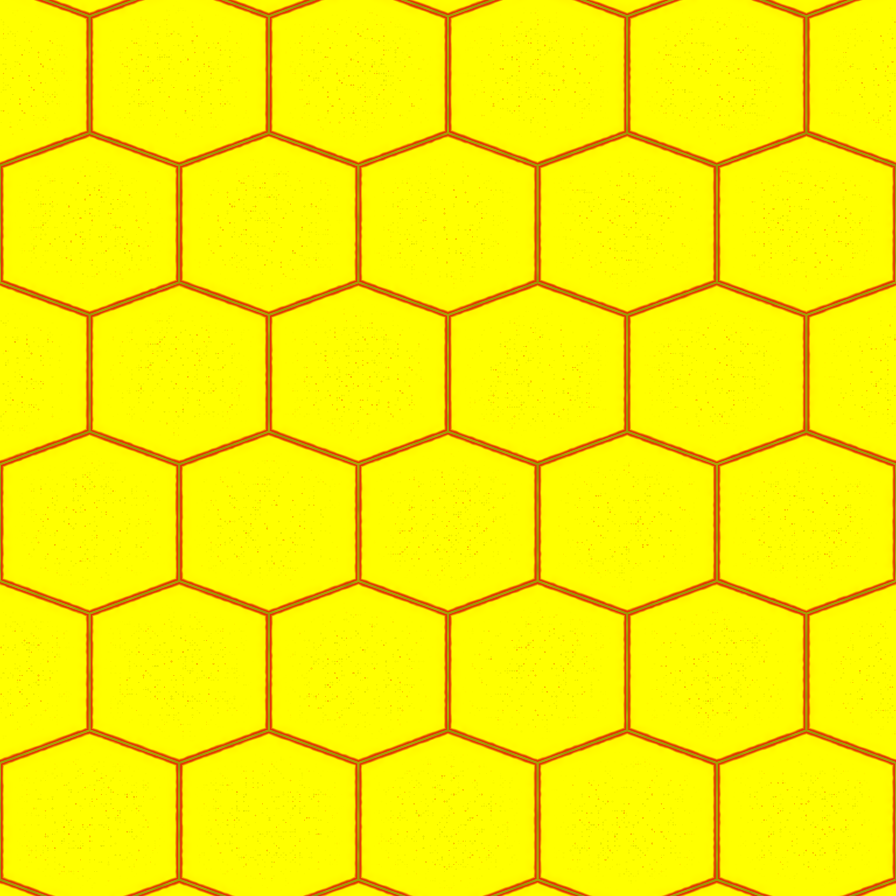
This pattern is drawn by a Shadertoy shader. Its source:

```glsl
// Yellow hexagon tiles, five across and six staggered rows down, parted by
// olive grooves with soft red rims. The wall distance is the largest interior
// distance among nearby cells; wrapped noise adds rim wear and fine specks.

#define COLS 5.0
#define ROWS 6.0
#define APEX 0.1016      // cell centre to its top corner
#define SLOPE 0.365      // fall of the slanted walls
#define GROOVE 0.0012    // half width of the olive line
#define RIM_IN 0.0020    // where the red starts to fade
#define RIM_OUT 0.0050   // where the red is gone
#define WEAR 0.0007      // wobble of the rim
#define GRAIN 384.0      // speck grid cells across the canvas
#define YELLOW vec3(1.0, 1.0, 0.0)
#define RED vec3(0.89, 0.20, 0.01)
#define OLIVE vec3(0.64, 0.64, 0.01)

float hash(vec2 p) {
    return fract(sin(dot(p, vec2(127.1, 311.7))) * 43758.5453);
}

// Value noise that repeats after a whole number of lattice cells
float wrappedNoise(vec2 uv, float period) {
    vec2 p = uv * period;
    vec2 i = floor(p);
    vec2 f = fract(p);
    f = f * f * (3.0 - 2.0 * f);
    vec2 a = mod(i, period);
    vec2 b = mod(i + 1.0, period);
    return mix(mix(hash(a), hash(vec2(b.x, a.y)), f.x),
               mix(hash(vec2(a.x, b.y)), hash(b), f.x), f.y);
}

// Distance from an inside point to the wall of one centred cell
float cellDistance(vec2 p) {
    p = abs(p);
    float side = 0.5 / COLS - p.x;
    float slant = (APEX - p.y - SLOPE * p.x) / sqrt(1.0 + SLOPE * SLOPE);
    return min(side, slant);
}

// Distance to the nearest wall, over the rows around the point
float wallDistance(vec2 uv) {
    float nearestRow = floor(uv.y * ROWS);
    float d = -1.0;
    for (float j = -1.0; j <= 1.0; j++) {
        float row = nearestRow + j;
        float shift = 0.5 * mod(row, 2.0);
        float x = (fract(uv.x * COLS + shift) - 0.5) / COLS;
        float y = uv.y - (row + 0.5) / ROWS;
        d = max(d, cellDistance(vec2(x, y)));
    }
    return max(d, 0.0);
}

// Sparse round specks: x is coverage, y is a random tint
vec2 specks(vec2 uv, float pixel) {
    vec2 p = uv * GRAIN;
    vec2 id = mod(floor(p), GRAIN);
    float pick = hash(id + 17.0);
    float radius = mix(0.25, 0.5, hash(id + 5.0));
    float blur = max(0.15, 0.5 * pixel * GRAIN);
    float dotMask = 1.0 - smoothstep(radius - blur, radius + blur, length(fract(p) - 0.5));
    return vec2(dotMask * step(0.86, pick), hash(id + 41.0));
}

void mainImage(out vec4 fragColor, in vec2 fragCoord) {
    vec2 uv = fragCoord / iResolution.xy;
    float pixel = 1.0 / min(iResolution.x, iResolution.y);
    float d = wallDistance(uv);

    // Tile face: specks thicken toward the middle of each cell
    float middle = smoothstep(0.012, 0.060, d);
    vec2 speck = specks(uv, pixel);
    vec3 speckColor = mix(vec3(0.86, 0.86, 0.0), vec3(0.97, 0.72, 0.0), step(0.8, speck.y));
    float strength = middle * mix(0.25, 0.9, speck.y * speck.y);
    vec3 color = mix(YELLOW, speckColor, speck.x * strength);

    // Faint warm bloom beside the walls
    float bloom = 1.0 - smoothstep(RIM_OUT, 0.016, d);
    color.g -= 0.035 * bloom * wrappedNoise(uv, 160.0);

    // Red rim with an uneven edge
    float wobble = WEAR * (wrappedNoise(uv, 220.0) - 0.5);
    float rim = 1.0 - smoothstep(RIM_IN, RIM_OUT, d + wobble);
    color = mix(color, RED, rim);

    // Olive groove along the centre of the wall
    float blur = max(0.0005, 0.5 * pixel);
    float groove = 1.0 - smoothstep(GROOVE - blur, GROOVE + blur, d);
    vec3 grooveColor = OLIVE * mix(0.92, 1.06, wrappedNoise(uv, 90.0));
    color = mix(color, grooveColor, groove);

    fragColor = vec4(clamp(color, 0.0, 1.0), 1.0);
}
```
